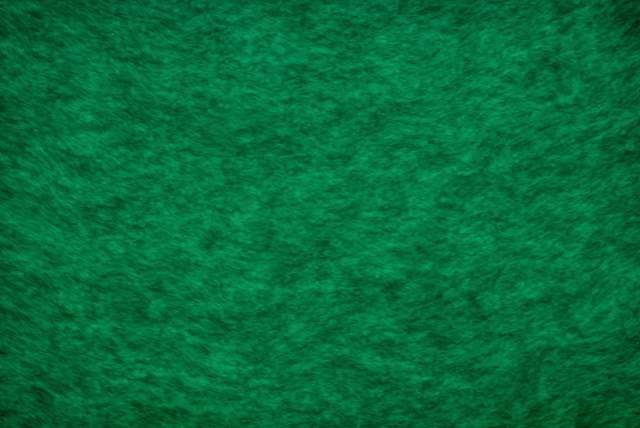
Write a Shadertoy shader that draws this texture.

```glsl
float hash(vec2 cell) {
    vec3 h = fract(vec3(cell.xyx) * vec3(0.1031, 0.1030, 0.0973));
    h += dot(h, h.yzx + 33.33);
    return fract((h.x + h.y) * h.z);
}

// Smooth value noise, centred on zero
float noise(vec2 p) {
    vec2 cell = floor(p), f = fract(p);
    f = f * f * (3.0 - 2.0 * f);
    float low = mix(hash(cell), hash(cell + vec2(1, 0)), f.x);
    float high = mix(hash(cell + vec2(0, 1)), hash(cell + vec2(1, 1)), f.x);
    return mix(low, high, f.y) - 0.5;
}

vec2 rotate(vec2 p, float angle) {
    float c = cos(angle), s = sin(angle);
    return vec2(c * p.x - s * p.y, s * p.x + c * p.y);
}

// Layers of short matted fibres, crossing at shallow angles
float fibres(vec2 p) {
    float sum = 0.0;
    vec2 frequency = vec2(22.0, 56.0);
    float weight = 0.105;
    for (int i = 0; i < 4; i++) {
        float tilt = (mod(float(i), 2.0) - 0.5) * 0.36;
        vec2 q = rotate(p, tilt) + float(i) * vec2(7.3, 3.7);
        sum += weight * noise(q * frequency);
        frequency *= vec2(1.75, 1.65);
        weight *= 1.04;
    }
    return sum;
}

void mainImage(out vec4 fragColor, in vec2 fragCoord) {
    vec2 uv = fragCoord / iResolution.xy;
    vec2 p = fragCoord / iResolution.y;

    // Nap direction: sagging arcs with small local swirls
    float side = uv.x - 0.5;
    vec2 nap = p - vec2(0.0, 0.55 * side * side);
    nap.y += 0.035 * noise(p * 5.0) + 0.012 * noise(p * 14.0 + 9.0);
    nap.x += 0.020 * noise(p * 9.0 + 31.0);

    // Vignette and a darker rim
    vec2 v = uv - 0.5;
    float r2 = dot(v, v);
    vec2 margin = min(uv, 1.0 - uv);
    float light = 0.463 - 0.06 * r2 - 0.45 * r2 * r2;
    light -= 0.045 * exp(-22.0 * min(margin.x, margin.y));
    light += 0.025 * v.y;

    // Cloudy density, fibres and fine grain
    light += 0.05 * noise(nap * vec2(4.0, 7.0) + 50.0);
    light += 0.06 * noise(nap * vec2(10.0, 22.0) + 17.0);
    light += fibres(nap);
    light += 0.05 * noise(rotate(nap, 0.4) * vec2(190.0, 300.0));

    // Sparse pale stray hairs
    float stray = noise(rotate(nap, -0.3) * vec2(36.0, 150.0) + 80.0);
    float hair = smoothstep(0.41, 0.49, stray);
    light += 0.045 * hair;

    // Green dye, cooler towards the top
    float tone = (light - 0.31) / 0.22;
    vec3 felt = mix(vec3(0.008, 0.31, 0.15), vec3(0.02, 0.53, 0.31), tone);
    felt.b += 0.03 * v.y + 0.012 * noise(p * 6.0 + 70.0);
    felt += vec3(0.03, 0.0, 0.02) * hair;
    fragColor = vec4(clamp(felt, 0.0, 1.0), 1.0);
}
```
